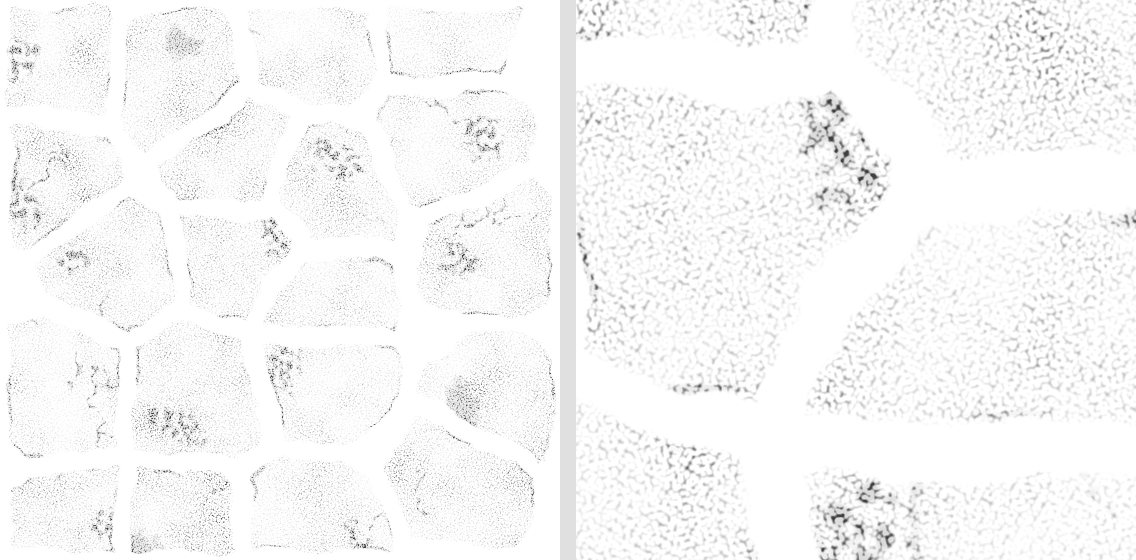
Left, the full canvas; right, a detail of the centre.
A three.js fragment shader for this texture map:

```glsl
varying vec2 vUv;

vec2 hash2(vec2 p) {
  vec3 q = fract(p.xyx * vec3(0.1031, 0.1030, 0.0973));
  q += dot(q, q.yzx + 33.33);
  return fract((q.xx + q.yz) * q.zy);
}

vec2 gradientAt(vec2 cell) {
  float angle = 6.2832 * hash2(cell + 71.0).x;
  return vec2(cos(angle), sin(angle));
}

// Gradient noise, about -0.7 to 0.7
float noise(vec2 p) {
  vec2 i = floor(p), f = fract(p);
  vec2 u = f * f * f * (f * (f * 6.0 - 15.0) + 10.0);
  vec2 e = vec2(1.0, 0.0);
  float low = mix(dot(gradientAt(i), f), dot(gradientAt(i + e), f - e), u.x);
  float high = mix(dot(gradientAt(i + e.yx), f - e.yx), dot(gradientAt(i + 1.0), f - 1.0), u.x);
  return mix(low, high, u.y);
}

float fbm(vec2 p) {
  float sum = 0.0, amp = 0.6;
  for (int i = 0; i < 4; i++) {
    sum += amp * noise(p);
    p = mat2(1.6, 1.2, -1.2, 1.6) * p + 13.7;
    amp *= 0.6;
  }
  return sum;
}

// Four columns of five loosely placed stones
vec2 stoneCentre(float k) {
  vec2 cell = vec2(mod(k, 4.0), floor(k / 4.0));
  return (cell + 0.5 + 0.6 * (hash2(cell + 5.0) - 0.5)) / vec2(4.0, 5.0);
}

// Inside distance to the stone outline, then the stone index
vec2 stoneField(vec2 p) {
  float nearest = 9.0, id = 0.0;
  for (int k = 0; k < 20; k++) {
    float d = distance(p, stoneCentre(float(k)));
    if (d < nearest) { nearest = d; id = float(k); }
  }
  vec2 a = stoneCentre(id);
  vec2 side = min(p, 1.0 - p);
  float edge = min(side.x, side.y);
  for (int k = 0; k < 20; k++) {
    vec2 b = stoneCentre(float(k));
    if (float(k) != id) edge = min(edge, dot(0.5 * (a + b) - p, normalize(b - a)));
  }
  edge = min(edge - 0.014, 0.14 + 0.04 * noise(p * 7.0 + 3.0) - nearest);
  return vec2(edge, id);
}

void main() {
  vec2 p = vUv;
  vec2 warp = vec2(noise(p * 9.0), noise(p * 9.0 + 40.0)) * 0.022
            + vec2(noise(p * 45.0), noise(p * 45.0 + 20.0)) * 0.007;
  vec2 stone = stoneField(p + warp);
  float edge = stone.x;
  vec2 seed = hash2(vec2(stone.y, 17.0));
  vec2 seed2 = hash2(vec2(stone.y, 43.0));
  vec2 local = p + seed * 30.0;

  // Fine grain, thicker in soft clouds
  vec2 turned = mat2(0.86, 0.5, -0.5, 0.86) * p;
  float grain = max(noise(turned * 331.0 + 7.0) + 0.06, 0.0);
  float density = mix(0.55, 1.0, seed.x) * exp(2.6 * fbm(local * 10.0));
  float dark = density * (0.18 * grain + 0.4 * grain * grain);

  // One ragged stain on about half of the stones
  float angle = 6.2832 * seed2.x;
  vec2 axis = vec2(cos(angle), sin(angle));
  vec2 q = p - stoneCentre(stone.y) - 0.065 * axis;
  q = vec2(dot(q, axis), dot(q, vec2(-axis.y, axis.x)));
  float reach = length(q / vec2(0.026, mix(0.025, 0.05, seed2.y)));
  float stain = smoothstep(0.35, -0.35, reach - 1.0 + 1.3 * fbm(local * 28.0));
  float mottle = smoothstep(-0.15, 0.25, noise(local * 75.0));
  stain *= mix(mottle, 0.5, step(0.8, seed.y)) * step(0.45, seed.y);
  dark += stain * (0.14 + 1.1 * grain);

  // Thin broken cracks
  float course = noise(local * 5.0) + 0.16 * noise(local * 28.0) + 0.05 * noise(local * 80.0);
  float crack = smoothstep(0.022, 0.004, abs(course));
  crack *= smoothstep(0.12, 0.26, noise(local * 7.0 + 60.0));
  crack *= smoothstep(-0.25, 0.15, noise(p * 110.0));
  dark += crack * (0.16 + 0.8 * grain);

  // Worn rims along parts of the outline
  float rim = smoothstep(0.004, 0.001, abs(edge - 0.005));
  rim *= smoothstep(0.1, 0.3, noise(p * 11.0 + 90.0));
  dark += rim * (0.08 + 0.9 * grain);

  dark *= smoothstep(0.0, 0.005, edge);
  gl_FragColor = vec4(vec3(1.0 - min(dark, 0.75)), 1.0);
}
```
